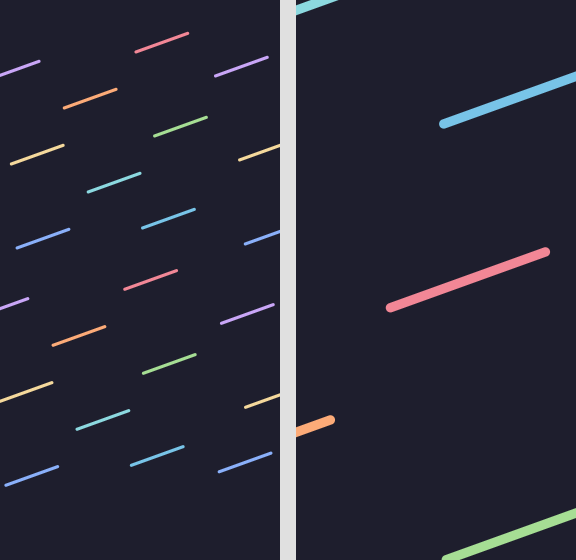
Left, the full canvas; right, a detail of the centre.
Give the GLSL for this pattern, as a WebGL 2 fragment shader.

```glsl
#version 300 es
precision highp float;
// Scattered pastel dashes on a dark ground: a group of eight slanted, round-capped
// strokes steps down the canvas, and is repeated in two rows and two columns.
// Each stroke is a capsule distance field, in units of the canvas width.

#define BACKGROUND vec3(0.118, 0.118, 0.176)
#define HALF_STROKE vec2(0.0922, -0.0332)
#define STROKE_RADIUS 0.0056
#define FIRST_Y 0.1523
#define STEP_Y 0.1
#define SKY_DROP 0.0287
#define ROW_SHIFT vec2(-0.040, 0.8475)
#define UPPER_COLUMN vec2(0.815, -0.0143)
#define LOWER_COLUMN vec2(0.8763, 0.0215)
#define LAST_NUDGE vec2(-0.1146, -0.0697)

uniform vec2 u_resolution;
out vec4 fragColor;

const int STROKES = 8;

// Horizontal centre of each stroke, from the top of the group down
const float STROKE_X[STROKES] = float[](
  0.578, 0.047, 0.322, 0.6445, 0.133, 0.4075, 0.6015, 0.1535);

const vec3 PALETTE[STROKES] = vec3[](
  vec3(0.95, 0.53, 0.59),  // rose
  vec3(0.79, 0.65, 0.97),  // violet
  vec3(0.99, 0.67, 0.47),  // orange
  vec3(0.65, 0.87, 0.58),  // green
  vec3(0.96, 0.85, 0.61),  // yellow
  vec3(0.55, 0.85, 0.88),  // cyan
  vec3(0.47, 0.77, 0.91),  // sky
  vec3(0.54, 0.69, 0.98)); // blue

// Signed distance to a capsule centred at the origin
float strokeDistance(vec2 p) {
  float along = clamp(dot(p, HALF_STROKE) / dot(HALF_STROKE, HALF_STROKE), -1.0, 1.0);
  return length(p - along * HALF_STROKE) - STROKE_RADIUS;
}

// Centre of a stroke in one copy of the group
vec2 strokeCentre(int i, int row, int column) {
  vec2 centre = vec2(STROKE_X[i], FIRST_Y + STEP_Y * float(i));
  if (i == 6) centre.y += SKY_DROP;
  centre += ROW_SHIFT * float(row);
  if (column == 1) {
    centre += row == 0 ? UPPER_COLUMN : LOWER_COLUMN;
    if (row == 1 && i == STROKES - 1) centre += LAST_NUDGE;
  }
  return centre;
}

void main() {
  // Width units, with y measured down from the top
  vec2 p = vec2(gl_FragCoord.x, u_resolution.y - gl_FragCoord.y) / u_resolution.x;
  float pixel = 1.0 / u_resolution.x;
  vec3 color = BACKGROUND;

  for (int row = 0; row < 2; row++) {
    for (int column = 0; column < 2; column++) {
      for (int i = 0; i < STROKES; i++) {
        float d = strokeDistance(p - strokeCentre(i, row, column));
        float coverage = clamp(0.5 - d / pixel, 0.0, 1.0);
        color = mix(color, PALETTE[i], coverage);
      }
    }
  }
  fragColor = vec4(color, 1.0);
}
```
